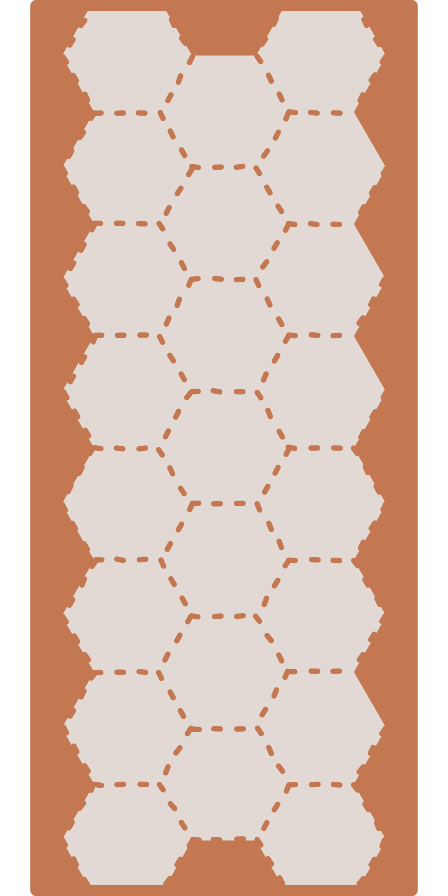
A Shadertoy shader for this pattern:

```glsl
// Terracotta panel with three columns of pale hexagons joined by uneven dashed stitches
#define ROW 0.125            // hexagon height
#define STITCH_STEP 0.0248   // spacing of dashes along an edge
#define STITCH_LENGTH 0.0072 // straight part of a dash
#define STITCH_RADIUS 0.0030 // half the dash width
#define WOBBLE 0.0026        // sideways drift of the dashes
#define PANEL_HALF vec2(0.2162, 0.5)
#define PANEL_CORNER 0.0065
#define FIELD_HALF 0.487     // hexagons are cut off beyond this height
#define CLAY vec3(0.77, 0.47, 0.32)
#define PALE vec3(0.885, 0.85, 0.83)

const float SIDE = ROW / sqrt(3.0);
const float COLUMN = 1.5 * SIDE;

float hash(vec3 p) {
    p = fract((p + 17.0) * vec3(0.1031, 0.1030, 0.0973));
    p += dot(p, p.yzx + 33.33);
    return fract((p.x + p.y) * p.z);
}

float hexagon(vec2 p) {
    p = abs(p);
    return max(p.y, dot(p, vec2(0.8660254, 0.5))) - 0.5 * ROW;
}

float segment(vec2 p, vec2 a, vec2 b) {
    vec2 ab = b - a;
    return length(p - a - ab * clamp(dot(p - a, ab) / dot(ab, ab), 0.0, 1.0));
}

float roundedBox(vec2 p, vec2 halfSize, float radius) {
    vec2 q = abs(p) - halfSize + radius;
    return length(max(q, 0.0)) + min(max(q.x, q.y), 0.0) - radius;
}

// Outer edges that are left clean: some on the right side and the top middle one
bool isBare(vec2 cell, int edge) {
    bool cleanRow = (cell.y > 0.5 && cell.y < 3.5) || abs(cell.y + 2.0) < 0.5;
    bool rightSide = edge == 2 && cell.x > 1.5 && cleanRow;
    bool topMiddle = edge == 0 && abs(cell.x) < 0.5 && abs(cell.y - 3.0) < 0.5;
    return rightSide || topMiddle;
}

// Each cell owns its top, upper left and lower left edges
float stitches(vec2 p, vec2 cell) {
    float d = 1.0;
    for (int edge = 0; edge < 3; edge++) {
        if (isBare(cell, edge)) continue;
        vec2 start = edge == 2 ? vec2(-SIDE, 0.0) : 0.5 * vec2(-SIDE, ROW);
        vec2 along = edge == 0 ? vec2(1.0, 0.0)
                   : vec2(edge == 1 ? -0.5 : 0.5, -0.8660254);
        vec2 across = vec2(-along.y, along.x);
        float e = float(edge) * 11.0;
        float drift = hash(vec3(cell, e)) - 0.5;
        for (int k = 0; k < 3; k++) {
            float seed = e + float(k) * 3.0;
            float slide = 0.002 * (hash(vec3(cell, seed + 1.0)) - 0.4);
            vec2 tilt = vec2(hash(vec3(cell, seed + 2.0)),
                             hash(vec3(cell, seed + 3.0))) - 0.5;
            tilt = WOBBLE * (0.6 * tilt + drift);
            vec2 a = start + along * (float(k) * STITCH_STEP + slide);
            vec2 b = a + along * STITCH_LENGTH;
            d = min(d, segment(p, a + across * tilt.x, b + across * tilt.y));
        }
    }
    return d - STITCH_RADIUS;
}

void mainImage(out vec4 fragColor, in vec2 fragCoord) {
    vec2 p = (fragCoord - 0.5 * iResolution.xy) / iResolution.y;
    float pixel = 1.0 / iResolution.y;
    float hexes = 1.0, dashes = 1.0;

    // Nearby cells of the staggered grid
    for (int i = -1; i <= 1; i++) {
        float col = floor(p.x / COLUMN + 0.5) + float(i);
        float stagger = 0.5 * mod(col, 2.0);
        for (int j = -1; j <= 1; j++) {
            float row = floor(p.y / ROW - stagger + 0.5) + float(j);
            vec2 center = vec2(col * COLUMN, (row + stagger) * ROW);
            if (abs(col) < 1.5 && abs(center.y) < 3.6 * ROW)
                hexes = min(hexes, hexagon(p - center));
            dashes = min(dashes, stitches(p - center, vec2(col, row)));
        }
    }

    // Layers: white ground, clay panel, pale hexagons cut by the dashes
    hexes = max(hexes, abs(p.y) - FIELD_HALF);
    float pale = 1.0 - smoothstep(0.0, pixel, hexes);
    pale *= smoothstep(-0.5 * pixel, 0.5 * pixel, dashes);
    float panel = 1.0 - smoothstep(-0.5 * pixel, 0.5 * pixel,
                                   roundedBox(p, PANEL_HALF, PANEL_CORNER));
    vec3 color = mix(vec3(1.0), mix(CLAY, PALE, pale), panel);
    fragColor = vec4(color, 1.0);
}
```
